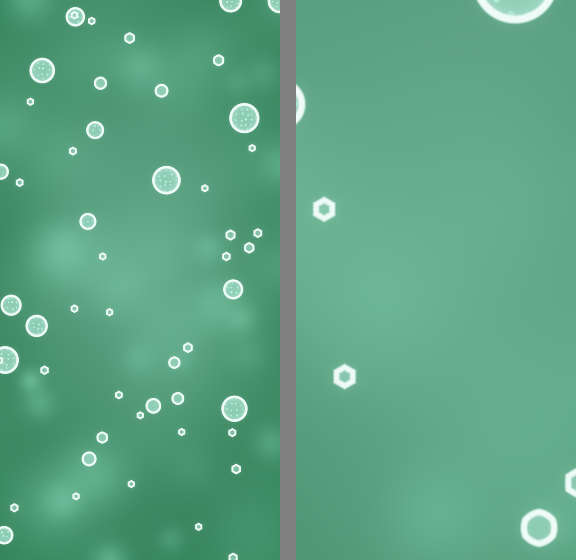
Left: the whole. Right: its middle third, enlarged.
Give the GLSL for this background, as a Shadertoy shader.

```glsl
// Pale bubbles with bright rims drifting in soft green water.
// A radial wash with layered sines carries blurred gaussian glows, then
// a loop scatters bubbles by a jittered low-discrepancy sequence.

vec2 hash2(vec2 p) {
    vec3 q = fract(vec3(p.xyx) * vec3(0.1031, 0.1030, 0.0973));
    q += dot(q, q.yzx + 33.33);
    return fract((q.xx + q.yz) * q.zy);
}

// Scattered position, covering a little more than the canvas
vec2 scatter(float i, float seed, float top) {
    vec2 jitter = hash2(vec2(i, seed)) * 0.22;
    vec2 s = fract(i * vec2(0.7549, 0.5698) + jitter + seed * 0.137);
    return mix(vec2(-0.02), vec2(1.02, top + 0.02), s);
}

float hexLength(vec2 p) {
    p = abs(p);
    return max(p.x, dot(p, vec2(0.5, 0.866)));
}

// Bright specks, one per cell
float specks(vec2 p) {
    vec2 cell = floor(p * 55.0);
    vec2 centre = 0.25 + 0.5 * hash2(cell + 7.0);
    float size = 0.14 + 0.1 * hash2(cell + 31.0).x;
    return 1.0 - smoothstep(size * 0.3, size + 0.1, length(fract(p * 55.0) - centre));
}

vec3 water(vec2 p, float top) {
    vec2 d = (p - vec2(0.5, top * 0.56)) / vec2(0.5, top * 0.4);
    float haze = exp(-dot(d, d));
    vec3 col = mix(vec3(0.20, 0.51, 0.35), vec3(0.365, 0.64, 0.52), haze);
    float swell = sin(p.x * 5.0 + 2.0 * sin(p.y * 3.1)) * sin(p.y * 6.3 + 1.7 * sin(p.x * 4.0))
                + 0.5 * sin(p.x * 9.0 - p.y * 7.0 + sin(p.y * 8.0));
    return col + 0.014 * swell;
}

void mainImage(out vec4 fragColor, in vec2 fragCoord) {
    vec2 p = fragCoord / iResolution.x;
    float top = iResolution.y / iResolution.x;
    float soft = max(0.0028, 0.7 / iResolution.x);
    vec3 col = water(p, top);

    // Out-of-focus glows: the wider, the fainter
    for (float i = 0.0; i < 38.0; i++) {
        vec2 h = hash2(vec2(i, 91.0));
        vec2 d = p - scatter(i, 5.0, top);
        float radius = mix(0.035, 0.15, h.x);
        float glow = exp(-dot(d, d) / (radius * radius));
        col = mix(col, vec3(0.50, 0.81, 0.68), glow * mix(0.6, 0.32, h.x) * (0.25 + 0.75 * h.y));
    }

    // Bubbles: many small, few large
    for (float i = 0.0; i < 52.0; i++) {
        float rank = fract(i * 0.618 + 0.31);
        float radius = 0.0125 + 0.041 * pow(rank, 3.2);
        vec2 d = p - scatter(i, 2.0, top);
        float roundness = smoothstep(0.014, 0.025, radius);
        float dist = mix(hexLength(d) * 1.04, length(d), roundness) - radius;

        // Faint halo, then body brightening towards the rim
        col += 0.09 * exp(-max(dist, 0.0) / 0.006) * (1.0 - col);
        float inside = 1.0 - smoothstep(-soft, soft, dist);
        float edge = clamp(1.0 + dist / radius, 0.0, 1.0);
        vec3 body = mix(vec3(0.57, 0.81, 0.72), vec3(0.73, 0.91, 0.85), pow(edge, 4.0));
        body += 0.2 * specks(p) * smoothstep(0.025, 0.032, radius) * (1.0 - edge * edge);
        col = mix(col, body, inside * mix(0.72, 0.95, roundness));

        // Crisp white rim
        float width = 0.0024 + 0.03 * radius;
        float rim = 1.0 - smoothstep(width - soft * 0.5, width + soft, abs(dist + width));
        col = mix(col, vec3(0.95, 0.99, 0.98), rim * 0.95);
    }

    fragColor = vec4(clamp(col, 0.0, 1.0), 1.0);
}
```
